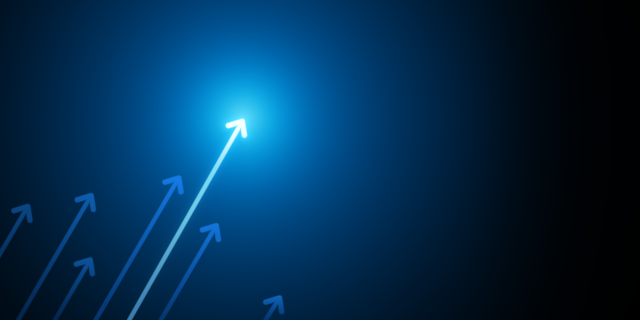
A Shadertoy shader for this background:

```glsl
// Rising arrows on a dark blue field, the tallest one lit by a cyan glow.
// The glow is a wide Gaussian plus a tight exponential core, toned to blue;
// each arrow is a union of three distance-field segments fading to its tail.

// Lengths are in canvas heights: x runs 0..2, y runs 0..1.
const vec2  GLOW_CENTER = vec2(0.76, 0.63);
const float HAZE_LEVEL  = 0.30;
const float HAZE_RADIUS = 0.70;
const float CORE_LEVEL  = 1.15;
const float CORE_RADIUS = 0.11;
const float CORE_SOFT   = 0.09;

const float SHAFT_HALF_WIDTH = 0.0070;
const float HEAD_HALF_WIDTH  = 0.0085;
const vec2  LEFT_BARB  = vec2(-0.043, -0.013);
const vec2  RIGHT_BARB = vec2(0.007, -0.043);

const vec3 BLUE_TAIL = vec3(0.04, 0.32, 0.68);
const vec3 BLUE_TIP  = vec3(0.10, 0.52, 0.98);
const vec3 PALE_TAIL = vec3(0.38, 0.70, 0.94);
const vec3 PALE_MID  = vec3(0.52, 0.90, 0.97);
const vec3 WHITE_TIP = vec3(0.97, 1.00, 1.00);

// Per arrow: tip x, tip y, x where the shaft meets the floor, opacity.
// The last one is the lit arrow.
const int ARROW_COUNT = 7;
const vec4 ARROWS[ARROW_COUNT] = vec4[](
    vec4(0.091, 0.362, -0.121, 0.42),
    vec4(0.289, 0.396,  0.057, 0.55),
    vec4(0.286, 0.195,  0.172, 0.50),
    vec4(0.563, 0.451,  0.299, 0.80),
    vec4(0.680, 0.302,  0.503, 0.75),
    vec4(0.878, 0.076,  0.830, 0.65),
    vec4(0.761, 0.628,  0.404, 1.00));

float segmentDistance(vec2 p, vec2 a, vec2 b) {
    vec2 ap = p - a, ab = b - a;
    return length(ap - ab * clamp(dot(ap, ab) / dot(ab, ab), 0.0, 1.0));
}

float arrowDistance(vec2 p, vec2 tip, vec2 foot) {
    vec2 axis = normalize(tip - foot);
    vec2 apex = tip - axis * HEAD_HALF_WIDTH;
    float shaft = segmentDistance(p, apex, foot - 0.1 * axis);
    float head = min(segmentDistance(p, apex, apex + LEFT_BARB),
                     segmentDistance(p, apex, apex + RIGHT_BARB));
    return min(shaft - SHAFT_HALF_WIDTH, head - HEAD_HALF_WIDTH);
}

// Maps brightness to black, navy, azure, then cyan.
vec3 blueTone(float level) {
    float blue = 1.0 - exp(-level * (1.9 + 2.2 * level));
    return vec3(0.16 * pow(level / 0.74, 8.0), level, blue);
}

vec3 background(vec2 p) {
    float r = distance(p, GLOW_CENTER);
    float haze = HAZE_LEVEL * exp(-r * r / (HAZE_RADIUS * HAZE_RADIUS));
    float core = CORE_LEVEL * exp(-length(vec2(r, CORE_SOFT)) / CORE_RADIUS);
    float rightShade = 1.0 - 0.75 * smoothstep(1.4, 2.0, p.x);
    return blueTone((haze + core) * rightShade);
}

void mainImage(out vec4 fragColor, in vec2 fragCoord) {
    vec2 p = fragCoord / iResolution.y;
    float pixel = 1.0 / iResolution.y;
    vec3 color = background(p);

    for (int i = 0; i < ARROW_COUNT; i++) {
        vec4 arrow = ARROWS[i];
        bool lit = i == ARROW_COUNT - 1;
        float d = arrowDistance(p, arrow.xy, vec2(arrow.z, 0.0));
        float rise = clamp(p.y / arrow.y, 0.0, 1.0);

        // Tint brightens from tail to tip
        vec3 tint = mix(BLUE_TAIL, BLUE_TIP, rise);
        if (lit) {
            tint = mix(PALE_TAIL, PALE_MID, smoothstep(0.0, 0.7, rise));
            tint = mix(tint, WHITE_TIP, smoothstep(0.7, 0.97, rise));
            // Faint halo along the lit shaft
            color += vec3(0.05, 0.12, 0.13) * rise * exp(-max(d, 0.0) / 0.012);
        }

        float cover = 1.0 - smoothstep(-pixel, pixel, d);
        color = mix(color, tint, cover * arrow.w * mix(0.62, 1.0, rise));
    }
    fragColor = vec4(clamp(color, 0.0, 1.0), 1.0);
}
```
